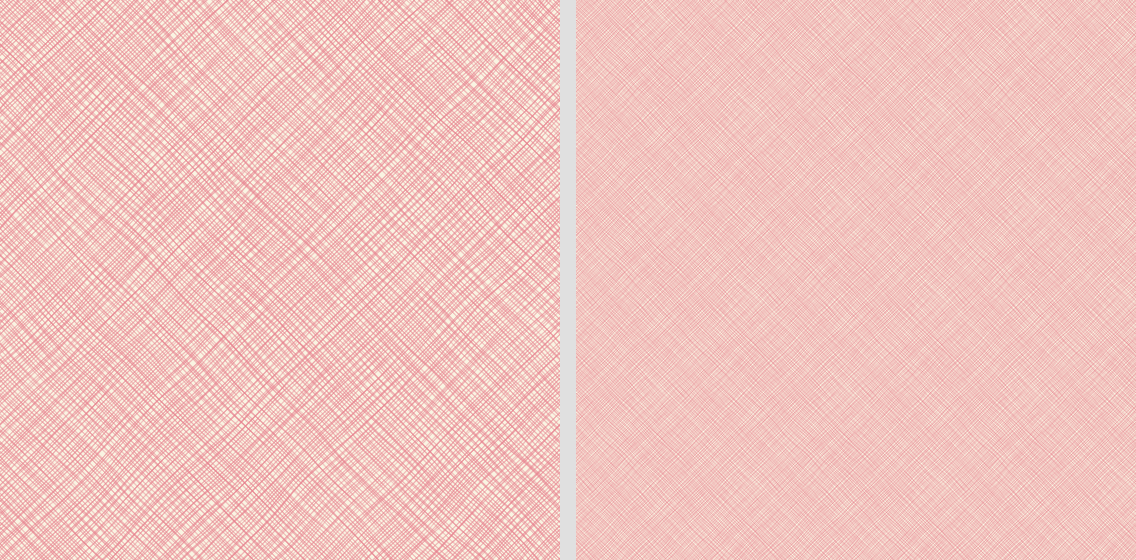
Left, the tile; right, the same tile 3 across and 3 down.
A WebGL 2 fragment shader for this pattern:

```glsl
#version 300 es
precision highp float;
precision highp int;
// Hand-drawn crosshatch: two families of fine pink pen lines on cream,
// running along both diagonals. Each line has its own offset, wobble and
// weight; every index and noise lattice wraps, so the square tiles.

uniform vec2 u_resolution;
out vec4 fragColor;

const vec3 PAPER = vec3(0.975, 0.955, 0.885);
const vec3 INK = vec3(0.905, 0.495, 0.550);

const float LINES = 138.0;         // lines per family across one tile
const float LINE_WIDTH = 0.00117;  // mean pen width, in canvas units
const float WIDTH_SPREAD = 0.55;   // weight difference between lines
const float PRESSURE = 0.35;       // weight change along a line
const float JITTER = 0.8;          // random offset, in line spacings
const float WOBBLE = 0.9;          // drift along a line, in line spacings
const float WOBBLE_CELLS = 9.0;
const float PRESSURE_CELLS = 23.0;
const float WARP = 1.4;            // bend shared by neighbours, in spacings
const float WARP_CELLS = 7.0;
const float SOFTNESS = 1.35;       // edge filter, in pixels of a 512 canvas

// Integer hash of three non-negative whole numbers, from 0 to 1.
float hash(float a, float b, float c) {
  uint h = uint(a) * 1597334673u ^ uint(b) * 3812015801u ^ uint(c) * 2798796415u;
  h = (h ^ (h >> 16)) * 2146121005u;
  h = (h ^ (h >> 15)) * 2221713035u;
  h ^= h >> 16;
  return float(h >> 8) / 16777216.0;
}

// Noise along one line, repeating whenever t grows by 1.
float lineNoise(float t, float cells, float line, float seed) {
  float p = fract(t) * cells;
  float cell = floor(p);
  float s = smoothstep(0.0, 1.0, p - cell);
  return mix(hash(mod(cell, cells), line, seed),
             hash(mod(cell + 1.0, cells), line, seed), s);
}

// Value noise on a wrapped square lattice.
float tileNoise(vec2 uv, float cells, float seed) {
  vec2 p = uv * cells;
  vec2 f = smoothstep(0.0, 1.0, fract(p));
  vec2 a = mod(floor(p), cells);
  vec2 b = mod(a + 1.0, cells);
  return mix(mix(hash(a.x, a.y, seed), hash(b.x, a.y, seed), f.x),
             mix(hash(a.x, b.y, seed), hash(b.x, b.y, seed), f.x), f.y);
}

// Part of the pixel left bare by one family of lines.
// across: coordinate over the lines, along: coordinate down their length.
float bareShare(float across, float along, vec2 uv, float seed, float pixel) {
  float spacing = 1.0 / (LINES * sqrt(2.0));
  float pos = across * LINES + WARP * (tileNoise(uv, WARP_CELLS, seed) - 0.5);
  float cell = floor(pos);
  float bare = 1.0;
  for (int k = -2; k <= 2; k++) {
    float index = cell + float(k);
    float line = mod(index, LINES);
    float offset = JITTER * (hash(line, 0.0, seed + 1.0) - 0.5)
                 + WOBBLE * (lineNoise(along, WOBBLE_CELLS, line, seed + 2.0) - 0.5);
    float dist = abs(pos - index - 0.5 - offset) * spacing;

    float weight = 1.0 + WIDTH_SPREAD * (hash(line, 0.0, seed + 3.0) - 0.5)
                 + PRESSURE * (lineNoise(along, PRESSURE_CELLS, line, seed + 4.0) - 0.5);
    float width = LINE_WIDTH * weight;

    // Box-filtered coverage keeps lines thinner than a pixel true in tone.
    float covered = clamp(0.5 * (width + pixel) - dist, 0.0, min(width, pixel));
    bare *= 1.0 - covered / pixel;
  }
  return bare;
}

void main() {
  vec2 uv = gl_FragCoord.xy / u_resolution;
  float pixel = SOFTNESS / min(u_resolution.x, u_resolution.y);
  float sum = uv.x + uv.y;
  float diff = uv.x - uv.y;

  float bare = bareShare(sum, diff, uv, 11.0, pixel)
             * bareShare(diff, sum, uv, 31.0, pixel);

  fragColor = vec4(mix(INK, PAPER, bare), 1.0);
}
```
